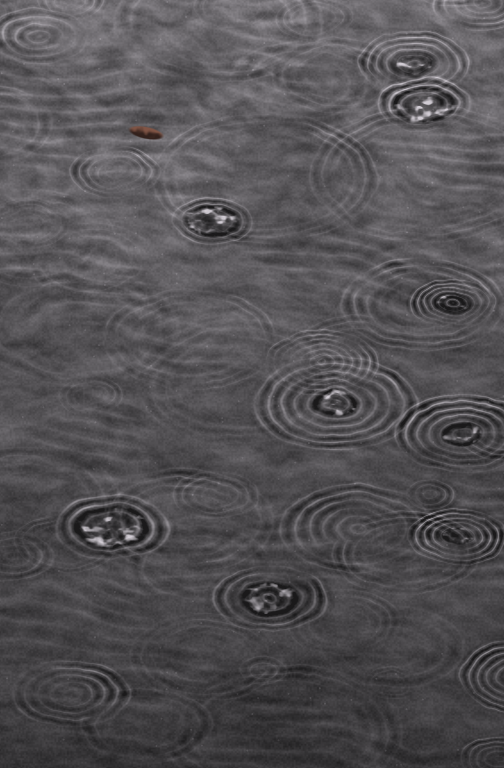
A WebGL 2 fragment shader for this texture:

```glsl
#version 300 es
precision highp float;
// Rain on a dark puddle seen at a slant: flattened ring waves of many ages
// are summed over wind-ruffled water that brightens toward the far (top) edge.
// Fresh drops add dark splash craters with glints; one small leaf floats by.
uniform vec2 u_resolution;
out vec4 outColor;

float hash(vec2 p) {
    vec3 q = fract(p.xyx * vec3(0.1031, 0.1030, 0.0973));
    q += dot(q, q.yzx + 33.33);
    return fract((q.x + q.y) * q.z);
}

float noise(vec2 p) {
    vec2 i = floor(p), f = fract(p);
    f = f * f * (3.0 - 2.0 * f);
    return mix(mix(hash(i), hash(i + vec2(1, 0)), f.x),
               mix(hash(i + vec2(0, 1)), hash(i + vec2(1, 1)), f.x), f.y);
}

float fbm(vec2 p) {
    float sum = 0.0, amp = 0.5;
    for (int i = 0; i < 4; i++) {
        sum += amp * noise(p);
        p = mat2(1.7, 0.6, -0.6, 1.7) * p + 7.3;
        amp *= 0.55;
    }
    return sum;
}

// Thin bright crests and broad, shallower dark troughs
float crest(float w) {
    return w > 0.0 ? 1.3 * w * w * w : 0.8 * w;
}

// Wave train that ends at the radius; fill carries it inward to the centre
float ringWave(float d, float radius, float wavelength, float fill) {
    float behind = (radius - d) / wavelength;
    float tail = mix(exp(-behind * behind * 0.16), 1.0, fill);
    return crest(sin(6.2832 * behind)) * tail * smoothstep(-0.7, 0.9, behind);
}

// Dark bowl with a darker near lip and broken reflections
float crater(vec2 q, float d, float size) {
    float inside = smoothstep(size, size * 0.8, d);
    float lip = exp(-pow((d - size * 0.9) / 0.006, 2.0));
    float n = 0.65 * noise(q * vec2(75, 150) + size * 900.0) + 0.35 * noise(q * vec2(190, 300));
    float glint = smoothstep(0.52, 0.85, n);
    return inside * (0.40 * glint - 0.07 + 0.25 * (n - 0.5))
         - lip * (0.10 - 0.06 * q.y / size);
}

float rain(vec2 p, float aspect) {
    float light = 0.0;
    vec2 wobble = vec2(noise(p * 30.0), noise(p * 30.0 + 51.0)) - 0.5;
    wobble += 0.5 * (vec2(noise(p * 90.0), noise(p * 90.0 + 17.0)) - 0.5);
    for (int i = 0; i < 54; i++) {
        float k = float(i);
        float a = hash(vec2(k, 3.7)), b = hash(vec2(k, 19.1)), c = hash(vec2(k, 42.9));
        vec2 centre = fract(vec2(0.7549, 0.5698) * k + vec2(0.31, 0.17) + 0.2 * vec2(a, b));
        vec2 q = p - (centre * 1.1 - 0.05) * vec2(aspect, 1.0) + wobble * 0.0045;
        float d = length(q * vec2(1.0, 1.75));
        bool fresh = hash(vec2(k, 77.3)) < 0.27;
        float radius = fresh ? mix(0.05, 0.115, a) : mix(0.025, 0.17, a);
        float wavelength = mix(0.013, 0.022, b) * mix(0.6, 1.1, smoothstep(0.03, 0.12, radius));
        float strength = fresh ? mix(0.09, 0.16, c) : mix(0.03, 0.10, c * c);
        // Reflections break up around each ring
        float broken = 0.1 + 1.8 * pow(noise(q * vec2(26, 36) + k * 5.0), 1.4);
        float facing = 1.0 + 0.35 * q.y / (d + 0.01);
        light += strength * broken * facing * ringWave(d, radius, wavelength, fresh ? 0.5 : 0.08);
        if (fresh && c > 0.35) light += crater(q, d, mix(0.02, 0.05, b));
    }
    return light;
}

void main() {
    vec2 p = gl_FragCoord.xy / u_resolution.y;
    float aspect = u_resolution.x / u_resolution.y;

    // Sky reflection, brighter with distance
    float shade = mix(0.222, 0.412, p.y);
    shade += 0.10 * (fbm(p * vec2(5, 9)) - 0.47);

    // Wind ruffles: flat wavelets, patches of wave lines, short slanted chop
    vec2 warp = vec2(fbm(p * 9.0), fbm(p * 9.0 + 31.0)) * 0.05;
    float ruffle = fbm((p + warp) * vec2(24, 68)) - 0.47;
    float bend = 22.0 * fbm(p * vec2(5, 8) + 3.0);
    float lines = crest(sin(p.y * 290.0 + p.x * 35.0 + bend));
    lines *= smoothstep(0.35, 0.75, noise(p * vec2(8, 15) + 60.0));
    float slanted = noise(mat2(0.94, 0.34, -0.34, 0.94) * (p + warp) * vec2(55, 125)) - 0.5;
    shade += ruffle * mix(0.13, 0.27, p.y) + lines * mix(0.025, 0.06, p.y);
    shade += slanted * mix(0.03, 0.10, p.y * p.y);

    shade += rain(p, aspect) * mix(0.8, 1.15, p.y);

    // Fine grain and sparse floating specks
    shade += 0.055 * (noise(p * 430.0) - 0.5);
    vec2 cell = floor(p * 150.0);
    vec2 offset = fract(p * 150.0) - 0.3 - 0.4 * vec2(hash(cell + 5.0), hash(cell + 9.0));
    shade += 0.08 * step(0.985, hash(cell)) * smoothstep(0.28, 0.08, length(offset));

    shade = clamp(shade, 0.10, 0.82);
    vec3 color = shade * vec3(1.0, 0.975, 1.012);

    // Leaf with a pale upper edge
    vec2 leaf = mat2(0.98, 0.2, -0.2, 0.98) * (p - vec2(0.29 * aspect, 0.827));
    float edge = length(leaf / vec2(0.022, 0.0075)) - 1.0;
    vec3 leafColor = mix(vec3(0.20, 0.13, 0.11), vec3(0.50, 0.33, 0.27),
                         smoothstep(-0.004, 0.006, leaf.y + 0.006 * noise(p * 200.0) - 0.003));
    color = mix(color, leafColor, smoothstep(0.15, -0.15, edge));

    outColor = vec4(color, 1.0);
}
```
